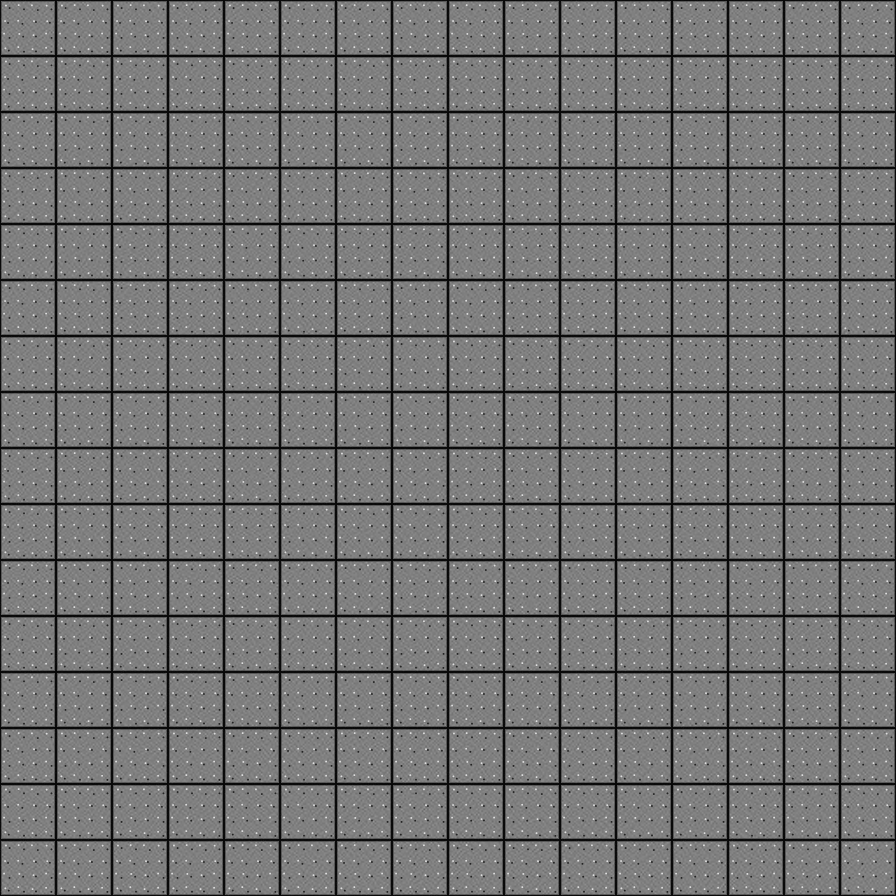
Write a Shadertoy shader that draws this pattern.

```glsl
float hash(vec2 p) {
    return fract(sin(dot(p, vec2(12.9898, 78.233))) * 43758.5453);
}

// Lattice differences keep the grain fine and free of broad patches
float fineGrain(vec2 i) {
    return hash(i) - hash(i + vec2(1, 0)) - hash(i + vec2(0, 1)) + hash(i + 1.0);
}

float grain(vec2 p) {
    vec2 i = floor(p), f = fract(p);
    return mix(mix(fineGrain(i), fineGrain(i + vec2(1, 0)), f.x),
               mix(fineGrain(i + vec2(0, 1)), fineGrain(i + 1.0), f.x), f.y);
}

float coverage(float distanceToEdge, float pixel) {
    return clamp(0.5 - distanceToEdge / pixel, 0.0, 1.0);
}

float speck(vec2 p, vec2 centre, float pixel) {
    return coverage(length(p - centre) - 0.016, pixel);
}

void mainImage(out vec4 fragColor, in vec2 fragCoord) {
    vec2 uv = fragCoord / iResolution.xy;
    vec2 p = uv * 16.0;
    float pixel = 16.0 / iResolution.y;
    vec2 local = fract(p);

    // Fine stone grain
    float noise = grain(uv * 512.0 - 0.5);
    float shade = 0.5 + 0.07 * noise;

    // Four by four light and dark specks, placed alike in every tile
    vec2 block = floor(local * 4.0);
    vec2 q = fract(local * 4.0) / 4.0;
    vec2 jitter = vec2(hash(block + 1.7), hash(block + 8.3)) - 0.5;
    vec2 lightSpot = vec2(0.09, 0.14) + 0.04 * jitter;
    vec2 darkSpot = vec2(0.16, 0.09) + 0.04 * jitter.yx;
    shade = mix(shade, 0.87, speck(q, lightSpot, pixel));
    shade = mix(shade, 0.14, speck(q, darkSpot, pixel));

    // Dark joints centred on the tile borders
    vec2 borderDistance = 0.5 - abs(local - 0.5);
    float joint = coverage(min(borderDistance.x, borderDistance.y) - 0.0238, pixel);
    shade = mix(shade, 0.03 + 0.04 * abs(noise), joint);

    fragColor = vec4(vec3(shade), 1.0);
}
```
